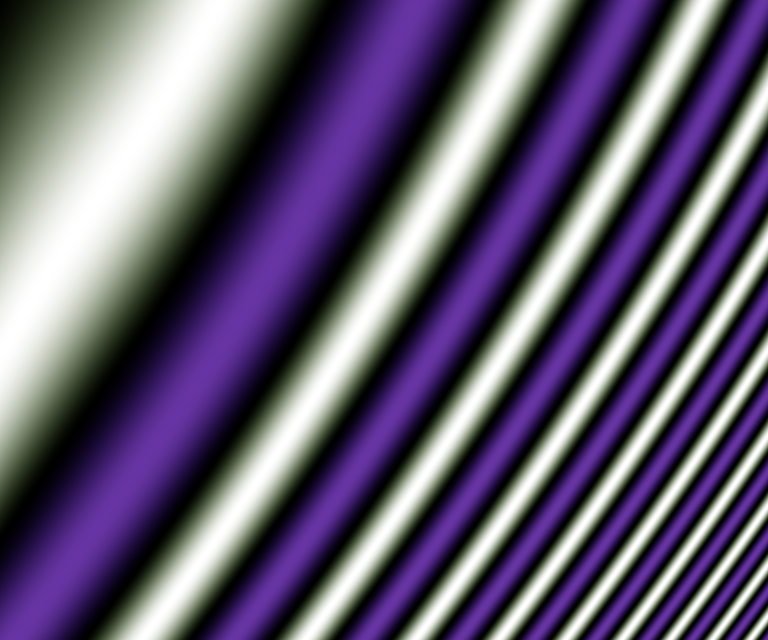
Give the GLSL for this background, as a WebGL 2 fragment shader.

```glsl
#version 300 es
precision highp float;

uniform vec2 u_resolution;
out vec4 fragColor;

// Stripe phase: even values are white crests, odd values purple ones
float stripePhase(vec2 p) {
    float bend = p.x + 0.49 * p.y + 0.134 * p.y * p.y;
    float cornerLift = 0.14 * exp(-20.5 * p.x * p.x - 1.64 * p.y * p.y);
    return 0.6895 * exp(1.856 * bend) - 1.32 + cornerLift;
}

// Each channel falls off at its own rate, tinting the dark flanks
vec3 stripeColor(float wave) {
    vec3 white = pow(vec3(max(wave, 0.0)), vec3(1.75, 1.53, 2.0));
    vec3 purple = vec3(0.405, 0.208, 0.64) * pow(vec3(max(-wave, 0.0)), vec3(1.8, 2.1, 1.45));
    return white + purple;
}

void main() {
    // Height units, measured from the top left corner
    vec2 p = gl_FragCoord.xy / u_resolution.y;
    p.y = 1.0 - p.y;

    float phase = stripePhase(p);
    // Fade the wave where stripes grow thinner than a pixel
    float fade = 1.0 - smoothstep(0.5, 1.0, fwidth(phase));
    float wave = cos(3.14159 * phase) * fade;
    fragColor = vec4(stripeColor(wave), 1.0);
}
```
